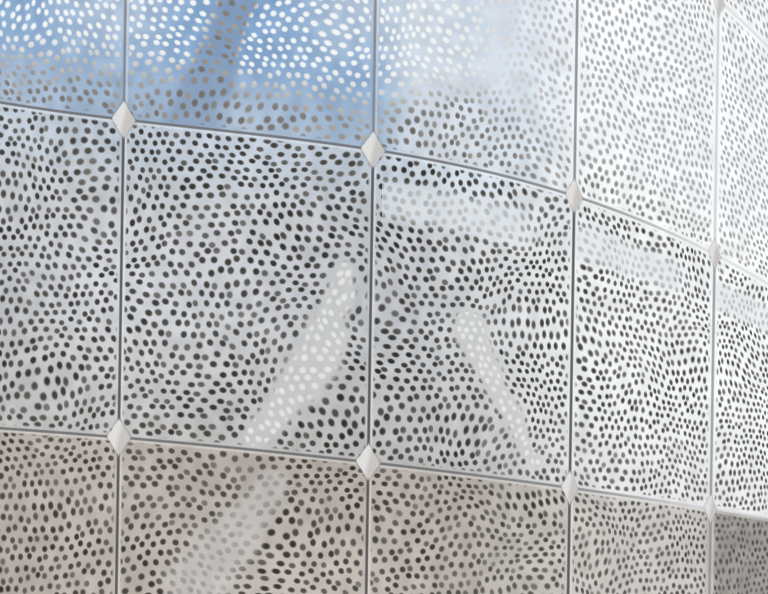
Write a WebGL 2 fragment shader that draws this texture.

```glsl
#version 300 es
precision highp float;
// Curved facade of perforated metal panels with dark seams, diamond clamps and sky reflections.
uniform vec2 u_resolution;
out vec4 fragColor;

#define HOLES vec2(24.0, 31.0)    // holes across and down one panel
#define HOLE_RADIUS 0.285         // in hole cells
#define JITTER 0.42               // scatter of the holes, in hole cells
#define ROW_ANGLE 0.95            // tilt of the hole rows, in radians
#define SEAM_HALF 0.0022          // in canvas heights
#define CLAMP_HALF vec2(0.05, 0.058) // in panels
#define WEAR 0.11
#define SKY_BLUE vec3(0.54, 0.67, 0.82)
#define SILVER vec3(0.80, 0.815, 0.83)
#define WARM_GREY vec3(0.72, 0.69, 0.66)
#define GLARE vec3(0.965, 0.98, 0.98)
#define HOLE_DARK vec3(0.19, 0.18, 0.17)

vec2 hash2(vec2 p) {
  vec3 q = fract(p.xyx * vec3(0.1031, 0.1030, 0.0973));
  q += dot(q, q.yzx + 33.33);
  return fract((q.xx + q.yz) * q.zy);
}

float noise(vec2 p) {
  vec2 i = floor(p), f = fract(p);
  f = f * f * (3.0 - 2.0 * f);
  return mix(mix(hash2(i).x, hash2(i + vec2(1, 0)).x, f.x),
             mix(hash2(i + vec2(0, 1)).x, hash2(i + vec2(1, 1)).x, f.x), f.y);
}

// Soft capsule that widens from a to b
float streak(vec2 p, vec2 a, vec2 b, float widthA, float widthB) {
  vec2 ab = b - a;
  float t = clamp(dot(p - a, ab) / dot(ab, ab), 0.0, 1.0);
  float width = mix(widthA, widthB, t);
  return 1.0 - smoothstep(width * 0.6, width * 1.3, length(p - a - ab * t));
}

// Maps the canvas to panel units; whole numbers fall on the seams
vec2 panelCoords(float x, float y) {
  x += 0.012 * (y - 0.45);
  float column = 1.0 + (x - 0.158) * (3.073 + (x - 0.483) * (1.239 + (x - 0.746) * 3.124));
  float upper = 0.173 + x * (0.215 + x * (-0.29 + 0.38 * x));
  float lower = 0.7205 + x * (0.09 + 0.06 * x);
  return vec2(column, (y - upper) / (lower - upper));
}

// Distance to the nearest hole centre of a tilted, bent, scattered lattice, and its random tone
vec2 nearestHole(vec2 q) {
  q += 1.6 * (vec2(noise(q * 0.17), noise(q * 0.17 + 50.0)) - 0.5);
  float c = cos(ROW_ANGLE), s = sin(ROW_ANGLE);
  vec2 cell = vec2(1.07, 0.93);
  q = mat2(c, -s, s, c) * q / cell;
  vec2 best = vec2(9.0, 0.0);
  for (int j = -1; j <= 1; j++)
    for (int i = -1; i <= 1; i++) {
      float row = floor(q.y) + float(j);
      float shift = 0.5 * mod(row, 2.0);
      vec2 id = vec2(floor(q.x - shift) + float(i), row);
      vec2 h = hash2(id + 171.0);
      float d = length((q - id - vec2(shift + 0.5, 0.5) - (h - 0.5) * JITTER) * cell);
      if (d < best.x) best = vec2(d, h.y);
    }
  return best;
}

void main() {
  vec2 p = vec2(gl_FragCoord.x, u_resolution.y - gl_FragCoord.y) / u_resolution.y;
  float x = gl_FragCoord.x / u_resolution.x;
  vec2 w = panelCoords(x, p.y);
  vec2 grad = vec2(length(vec2(dFdx(w.x), dFdy(w.x))), length(vec2(dFdx(w.y), dFdy(w.y))));
  vec2 offset = w - round(w);
  vec2 seam = offset / (grad * u_resolution.y);
  float pixel = 1.0 / u_resolution.y;
  float top = 1.0 - step(0.0, w.y), bottom = step(1.0, w.y);
  float right = smoothstep(0.5, 0.85, x);
  float cloud = noise(p * vec2(5.0, 4.0) + 3.0);

  // Reflections with uneven edges
  vec2 r = p + 0.018 * (vec2(noise(p * 28.0), noise(p * 28.0 + 40.0)) - 0.5);
  float bright = max(streak(r, vec2(0.58, 0.46), vec2(0.535, 0.61), 0.020, 0.042),
                     streak(r, vec2(0.535, 0.61), vec2(0.43, 0.74), 0.042, 0.025));
  bright = max(bright, streak(r, vec2(0.79, 0.55), vec2(0.90, 0.775), 0.026, 0.012));
  bright = max(bright, 0.55 * streak(r, vec2(0.455, 0.825), vec2(0.335, 0.98), 0.03, 0.06));
  float band = smoothstep(0.07, 0.12, w.y) * (1.0 - smoothstep(0.19, 0.24, w.y))
             * step(2.04, w.x) * (1.0 - smoothstep(0.65, 0.85, fract(w.x)));
  float shade = top * streak(r, vec2(0.41, -0.02), vec2(0.32, 0.21), 0.025, 0.055);

  // Metal
  vec3 sky = mix(SKY_BLUE, GLARE, 0.5 * smoothstep(0.48, 0.54, x) + 0.5 * smoothstep(0.6, 0.8, x));
  sky = mix(sky, SILVER, (1.0 - right) * 0.75 * smoothstep(0.2, 0.85, cloud));
  sky = mix(sky, SILVER, 0.4 * smoothstep(-0.25, -0.02, w.y) * (1.0 - right));
  vec3 metal = mix(SILVER, GLARE, right);
  metal = mix(metal, vec3(0.77, 0.83, 0.89), 0.7 * (1.0 - smoothstep(0.0, 0.3, w.y)) * (1.0 - right));
  metal = mix(metal, mix(SILVER, WARM_GREY, 0.4), smoothstep(0.5, 1.0, w.y) * (1.0 - 0.7 * right));
  metal = mix(metal, sky, top);
  vec3 base = mix(WARM_GREY, vec3(0.78, 0.77, 0.75), right) - 0.16 * smoothstep(0.91, 0.94, x);
  metal = mix(metal, base, bottom);
  metal += WEAR * (cloud - 0.5) * (1.0 - 0.6 * right) + 0.07 * (noise(p * vec2(60.0, 45.0)) - 0.5);
  metal += 0.03 * (hash2(floor(w) + 11.0).x - 0.5);
  metal = mix(metal, vec3(0.79, 0.79, 0.785), 0.7 * bright);
  metal = mix(metal, vec3(0.87, 0.90, 0.92), 0.6 * band);
  metal = mix(metal, vec3(0.50, 0.59, 0.71), 0.6 * shade);

  // Holes
  vec2 hole = nearestHole(w * HOLES);
  float soft = 0.07 + 0.6 * max(grad.x * HOLES.x, grad.y * HOLES.y);
  float margin = smoothstep(0.004, 0.010, min(abs(seam.x), abs(seam.y)));
  float holes = (1.0 - smoothstep(HOLE_RADIUS - soft, HOLE_RADIUS + soft, hole.x)) * margin;
  float lit = top * (1.0 - smoothstep(-0.28, -0.08, w.y + 0.2 * (cloud - 0.5))) * (1.0 - shade);
  lit = max(lit, max(0.9 * bright, 0.65 * band));
  vec3 behind = HOLE_DARK + 0.18 * hole.y * hole.y + 0.14 * noise(p * 13.0) + 0.08 * right + 0.2 * top;
  vec3 through = mix(vec3(0.95, 0.96, 0.96), vec3(0.68, 0.68, 0.70), top * smoothstep(0.55, 0.8, x));
  vec3 color = mix(metal, mix(behind, through, lit), holes);

  // Seams with a faint folded edge
  vec2 edge = 1.0 - smoothstep(SEAM_HALF - pixel, SEAM_HALF + pixel, abs(seam - 0.0042));
  color = mix(color, GLARE, 0.3 * max(edge.x, edge.y));
  vec2 line = 1.0 - smoothstep(SEAM_HALF - pixel, SEAM_HALF + pixel, abs(seam));
  vec3 gap = vec3(0.30, 0.30, 0.31) + 0.3 * smoothstep(0.75, 0.95, x);
  color = mix(color, gap + 0.22 * top, 0.85 * line.x);
  color = mix(color, gap + 0.12 + 0.15 * right, 0.85 * line.y);

  // Diamond clamps at the crossings, faceted left and right
  vec2 diamond = abs(offset) / CLAMP_HALF;
  float body = diamond.x + diamond.y - 1.0;
  float blur = dot(grad, 1.0 / CLAMP_HALF) * 0.7;
  float facet = smoothstep(-0.015, 0.015, offset.x + 0.3 * offset.y);
  color = mix(color, vec3(0.50), 0.3 * (1.0 - smoothstep(0.0, 0.35, body)));
  color = mix(color, mix(vec3(0.88, 0.875, 0.87), vec3(0.78, 0.77, 0.76), facet),
              1.0 - smoothstep(-blur, blur, body));

  fragColor = vec4(clamp(color, 0.0, 1.0), 1.0);
}
```
